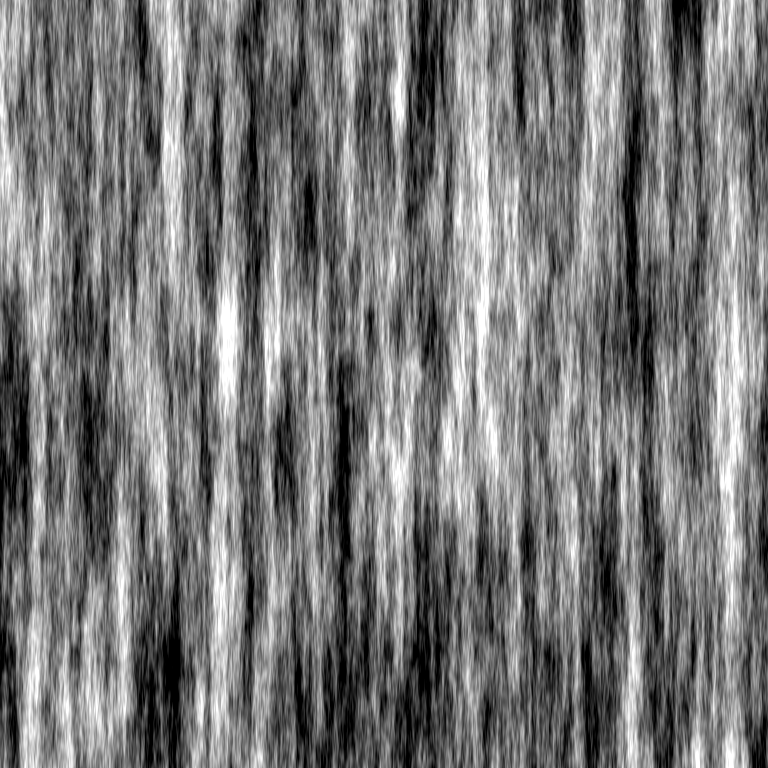
Give the GLSL for this texture, as a WebGL 2 fragment shader.

```glsl
#version 300 es
precision highp float;
precision highp int;

uniform vec2 u_resolution;
out vec4 fragColor;

const float TAU = 6.2831853;
const int OCTAVES = 6;

uint scramble(uint value) {
    uint state = value * 747796405u + 2891336453u;
    uint word = ((state >> ((state >> 28u) + 4u)) ^ state) * 277803737u;
    return (word >> 22u) ^ word;
}

// Unit vector at a lattice corner
vec2 cornerGradient(ivec2 cell, uint seed) {
    uint bits = scramble(uint(cell.x) + scramble(uint(cell.y) + scramble(seed)));
    float angle = TAU * float(bits >> 8u) / 16777216.0;
    return vec2(cos(angle), sin(angle));
}

float cornerValue(ivec2 cell, vec2 local, ivec2 corner, uint seed) {
    return dot(cornerGradient(cell + corner, seed), local - vec2(corner));
}

float gradientNoise(vec2 p, uint seed) {
    ivec2 cell = ivec2(floor(p));
    vec2 local = fract(p);
    vec2 blend = local * local * local * (local * (local * 6.0 - 15.0) + 10.0);
    float lower = mix(cornerValue(cell, local, ivec2(0, 0), seed),
                      cornerValue(cell, local, ivec2(1, 0), seed), blend.x);
    float upper = mix(cornerValue(cell, local, ivec2(0, 1), seed),
                      cornerValue(cell, local, ivec2(1, 1), seed), blend.x);
    return mix(lower, upper, blend.y);
}

// Sum of octaves, each finer and weaker than the last
float fibreNoise(vec2 p, vec2 refinement, float persistence) {
    float sum = 0.0;
    float amplitude = 1.0;
    for (int i = 0; i < OCTAVES; i++) {
        vec2 shift = vec2(0.37, 0.61) * float(i + 1);
        sum += amplitude * gradientNoise(p + shift, uint(i + 11));
        p *= refinement;
        amplitude *= persistence;
    }
    return sum;
}

void main() {
    vec2 uv = gl_FragCoord.xy / u_resolution;

    // Many cells across and few along make upright fibres;
    // the finest ones are shorter in proportion
    vec2 fibreCells = vec2(18.0, 1.4);
    vec2 refinement = vec2(2.0, 2.15);
    float fibres = fibreNoise(uv * fibreCells, refinement, 0.82);

    // Grey level and contrast
    float midGrey = 0.45;
    float contrast = 0.64;
    float grey = clamp(midGrey + contrast * fibres, 0.0, 1.0);
    fragColor = vec4(vec3(grey), 1.0);
}
```
